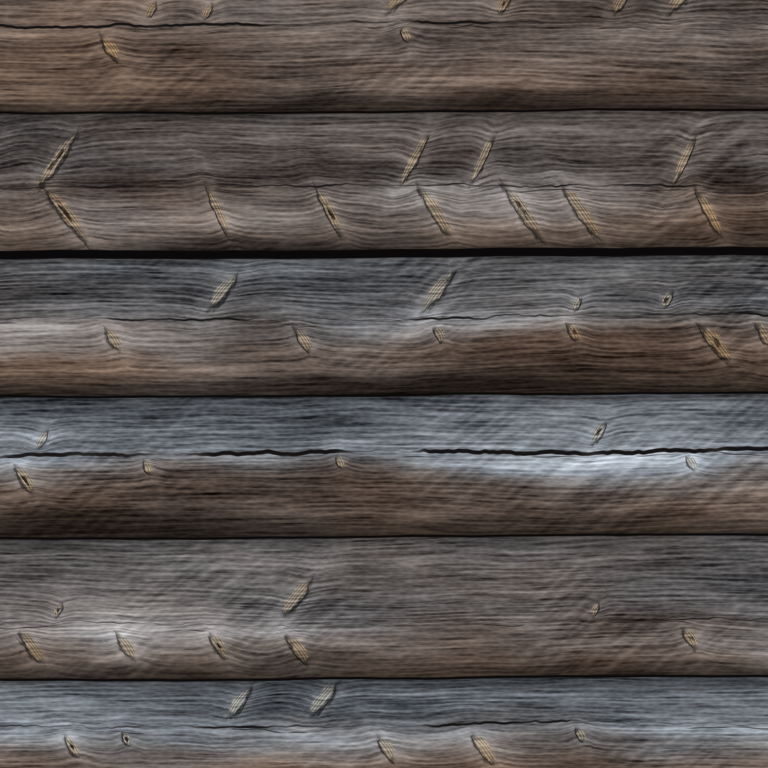
Reproduce this texture procedurally as a Shadertoy shader.

```glsl
float hash(vec2 p) {
    vec3 q = fract(p.xyx * 0.1031);
    q += dot(q, q.yzx + 33.33);
    return fract((q.x + q.y) * q.z);
}

// Cellular noise: distance to the nearest scattered point
float cells(vec2 p) {
    vec2 base = floor(p);
    float nearest = 4.0;
    for (int j = -1; j <= 1; j++)
    for (int i = -1; i <= 1; i++) {
        vec2 c = base + vec2(i, j);
        vec2 r = c + vec2(hash(c), hash(c + 71.7)) - p;
        nearest = min(nearest, dot(r, r));
    }
    return sqrt(nearest);
}

// Layered sines, roughly -1 to 1
float waves(vec2 p) {
    float sum = 0.0, amp = 0.5;
    for (int i = 0; i < 5; i++) {
        p = mat2(0.8, -0.6, 0.6, 0.8) * p * 1.7 + 1.3;
        sum += amp * sin(p.x + 1.7 * sin(p.y));
        amp *= 0.6;
    }
    return sum;
}

void mainImage(out vec4 fragColor, in vec2 fragCoord) {
    const float plank = 0.1845;
    float crackHeight[6] = float[6](0.67, 0.39, 0.59, 0.55, 0.48, 0.61);
    float weathering[6] = float[6](1.0, 0.55, 1.0, 0.7, 0.45, 0.15);
    float crackDepth[6] = float[6](0.45, 0.1, 1.0, 0.4, 0.25, 0.55);

    // Plank rows and the crack running along each
    vec2 uv = fragCoord / iResolution.xy;
    float px = 1.0 / (iResolution.y * plank);
    float h = (uv.y - 0.117) / plank + 1.0 + 0.012 * sin(uv.x * 4.0 + 1.0);
    float row = clamp(floor(h), 0.0, 5.0);
    int n = int(row);
    float v = h - row;
    float side = v - crackHeight[n] - 0.025 * waves(vec2(uv.x * 3.0, row * 7.3));
    float d = side * plank;

    // Slanted knots on both sides of the crack
    float bend = 0.0, knot = 0.0, rim = 0.0, halo = 0.0, rings = 0.0, heart = 0.0;
    for (int j = 0; j < 2; j++)
    for (int i = -1; i <= 1; i++) {
        float s = float(j) * 2.0 - 1.0;
        vec2 id = vec2(floor(uv.x / 0.12) + float(i) + row * 37.0, s + 5.0);
        float size = hash(id);
        float present = step(n == 4 ? 0.35 : 0.5, hash(id + 13.1));
        float x = (id.x - row * 37.0 + 0.2 + 0.6 * hash(id + 5.7)) * 0.12;
        vec2 q = vec2(uv.x - x, d - s * (n == 4 ? 0.034 : 0.012 + 0.025 * size));
        vec2 axis = normalize(vec2(0.4 + 0.4 * size, s));
        q = vec2(dot(q, axis), dot(q, vec2(-axis.y, axis.x)));
        float len = n == 4 ? 0.026 + 0.014 * size : 0.008 + 0.018 * size * size;
        float k = length(q / vec2(len, 0.0045 + 0.0035 * size));
        k += 0.25 * waves(q * vec2(90.0, 250.0) + id);
        float inside = present * smoothstep(1.15, 0.75, k);
        bend += present * s * 0.007 * exp(-0.12 * k * k);
        halo += present * exp(-0.2 * k * k);
        rim += present * exp(-14.0 * (k - 1.1) * (k - 1.1)) * smoothstep(-0.004, 0.006, -q.y);
        rings += inside * sin(q.y * 1800.0 + 3.0 * k);
        heart += inside * smoothstep(0.5, 0.1, k) * step(0.7, hash(id + 29.0));
        knot = max(knot, inside);
    }

    // Fine grain, bent around the knots
    vec2 g = vec2(uv.x, d + bend + 0.004 * waves(vec2(uv.x * 2.5, d * 16.0 + row * 9.0)));
    float lines = sin(g.y * 950.0 + 4.0 * waves(g * vec2(3.0, 35.0) + row));
    float fibre = cells(g * vec2(11.0, 250.0) + row * 17.0) - 0.5;
    float streak = cells(g * vec2(3.5, 75.0) + row * 31.0) - 0.5;
    float dash = smoothstep(0.3, 0.1, cells(g * vec2(16.0, 130.0) + row * 53.0));
    float speck = cells(uv * vec2(90.0, 260.0)) - 0.5;

    // Broad stains and slanted saw marks
    float stain = waves(vec2(uv.x * 2.2, d * 13.0) + row * 4.7);
    float blotch = waves(vec2(uv.x * 5.0 - d * 6.0, d * 20.0) + row * 2.9 + 5.0);
    vec2 slant = mat2(0.8, -0.6, 0.6, 0.8) * vec2(uv.x, d);
    float saw = cells(slant * vec2(9.0, 110.0) + 3.0 * row) - 0.5;
    saw *= smoothstep(-0.1, 0.6, waves(uv * 5.0 + row));

    float tone = 0.5 + 0.07 * lines + 0.38 * fibre + 0.3 * streak + 0.2 * speck;
    tone += 0.2 * stain + 0.14 * blotch + 0.3 * saw - 0.16 * dash;
    tone += 0.42 * exp(-abs(side + 0.05) * 10.0) * (0.6 + 0.5 * stain) + 0.22 * halo;

    // Brown wood below, silvered wood above
    float silver = weathering[n] * smoothstep(-0.28, 0.06, side + 0.14 * stain);
    silver = clamp(silver + 0.2 * waves(uv * vec2(3.0, 9.0) + 8.0) + 0.08, 0.0, 1.0);
    vec3 brown = mix(vec3(0.145, 0.105, 0.085), vec3(0.56, 0.475, 0.415), tone);
    vec3 grey = mix(vec3(0.17, 0.18, 0.195), vec3(0.64, 0.67, 0.705), tone);
    vec3 col = mix(brown, grey, silver);

    // Knot wood, dark rims and hearts
    vec3 knotWood = mix(vec3(0.55, 0.45, 0.33), vec3(0.60, 0.59, 0.56), silver);
    col = mix(col, knotWood * (0.95 + 0.15 * rings + 0.6 * fibre), 0.8 * knot);
    col *= 1.0 - 0.55 * clamp(rim, 0.0, 1.0);
    col = mix(col, vec3(0.10, 0.07, 0.05), 0.8 * clamp(heart, 0.0, 1.0));

    // Thin broken crack with a fainter split beside it
    float ragged = side + 0.012 * waves(vec2(uv.x * 35.0, row * 3.0));
    float open = smoothstep(-0.5, 0.6, waves(vec2(uv.x * 7.0, row * 11.0)) + crackDepth[n] - 0.5);
    float width = 0.003 + 0.011 * crackDepth[n] * open;
    float crack = smoothstep(width + px, width - px, abs(ragged));
    float split = side + 0.035 + 0.025 * waves(vec2(uv.x * 11.0, row * 5.0));
    float splitMask = smoothstep(0.1, 0.5, waves(vec2(uv.x * 13.0, row * 8.0)));
    crack = max(crack * (0.3 + 0.7 * open), 0.5 * splitMask * smoothstep(1.3 * px, 0.0, abs(split)));
    col = mix(col, vec3(0.08, 0.07, 0.07), crack);

    // Rounded plank edges and the gaps between planks
    col *= mix(0.5, 1.04, smoothstep(0.0, 0.24, v + 0.06 * stain));
    col *= mix(0.68, 1.0, smoothstep(1.0, 0.87, v + 0.04 * blotch));
    float seam = floor(h + 0.5);
    float gap = abs(h - seam + 0.006 * waves(vec2(uv.x * 9.0, seam * 5.0)));
    float gapWidth = seam == 4.0 ? 0.03 : 0.008;
    col = mix(col, vec3(0.04, 0.032, 0.03), smoothstep(gapWidth + px, gapWidth - px, gap));

    fragColor = vec4(clamp(col, 0.0, 1.0), 1.0);
}
```
